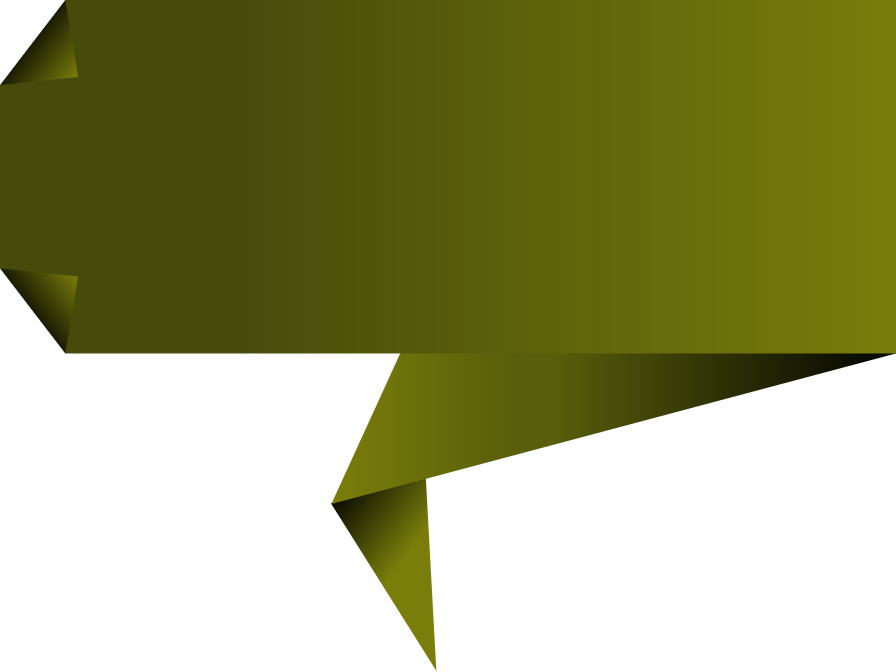
Write a Shadertoy shader that draws this background.

```glsl
#define BRIGHT vec3(0.475, 0.49, 0.04)
#define MIDTONE vec3(0.35, 0.37, 0.04)
#define DEEP vec3(0.275, 0.295, 0.045)
#define SHADE vec3(0.035, 0.04, 0.005)
#define PANEL_MID 0.737
#define PANEL_HALF 0.263
#define TAIL_TIP vec2(0.4931, 0.25)
#define TAIL_END vec2(1.3333, 0.474)
#define FOOT vec2(0.6493, 0.0017)
#define CUT_TOP vec2(0.0972, 0.263)
#define CUT_SIDE vec2(0.0, 0.1363)
#define CURL_TIP vec2(0.1163, 0.1484)

// Signed distance to the line a-b, positive on its left
float edge(vec2 p, vec2 a, vec2 b) {
    vec2 along = normalize(b - a), r = p - a;
    return along.x * r.y - along.y * r.x;
}

float coverage(float dist, float pixel) {
    return clamp(dist / pixel + 0.5, 0.0, 1.0);
}

float ramp(float from, float to, float x) {
    return clamp((x - from) / (to - from), 0.0, 1.0);
}

void mainImage(out vec4 fragColor, in vec2 fragCoord) {
    vec2 p = fragCoord / iResolution.xy * vec2(4.0 / 3.0, 1.0);
    float pixel = 1.0 / iResolution.y;
    vec3 color = vec3(1.0);

    // Lower flap, tucked one pixel under the tail
    float tailBase = edge(p, TAIL_TIP, TAIL_END);
    float flap = min(edge(p, TAIL_TIP, FOOT), edge(p, FOOT, vec2(0.6337, 0.2882)));
    flap = min(flap, pixel - tailBase);
    float flapLight = ramp(0.0, 0.135, dot(p - TAIL_TIP, vec2(0.8, -0.6)));
    color = mix(color, mix(SHADE, BRIGHT, flapLight), coverage(flap, pixel));

    // Folded tail, darkening to the right
    float tail = min(tailBase, edge(p, vec2(0.5955, 0.474), TAIL_TIP));
    vec3 tailColor = mix(BRIGHT, MIDTONE, ramp(0.5, 0.76, p.x));
    tailColor = mix(tailColor, SHADE, ramp(0.82, 1.29, p.x));
    color = mix(color, tailColor, coverage(tail, pixel));

    // Main panel, mirrored about its middle
    vec2 q = vec2(p.x, abs(p.y - PANEL_MID));
    float cut = edge(q, CUT_TOP, CUT_SIDE);
    float panel = min(cut, PANEL_HALF - q.y);
    vec3 panelColor = mix(DEEP, BRIGHT, ramp(0.35, 1.333, p.x));

    // Curled corners
    float curl = min(edge(q, CURL_TIP, CUT_TOP), edge(q, CUT_SIDE, CURL_TIP));
    vec3 curlColor = mix(SHADE, BRIGHT, ramp(-0.015, 0.085, cut));
    panelColor = mix(panelColor, curlColor, coverage(curl, pixel));
    color = mix(color, panelColor, coverage(panel, pixel));

    fragColor = vec4(color, 1.0);
}
```
